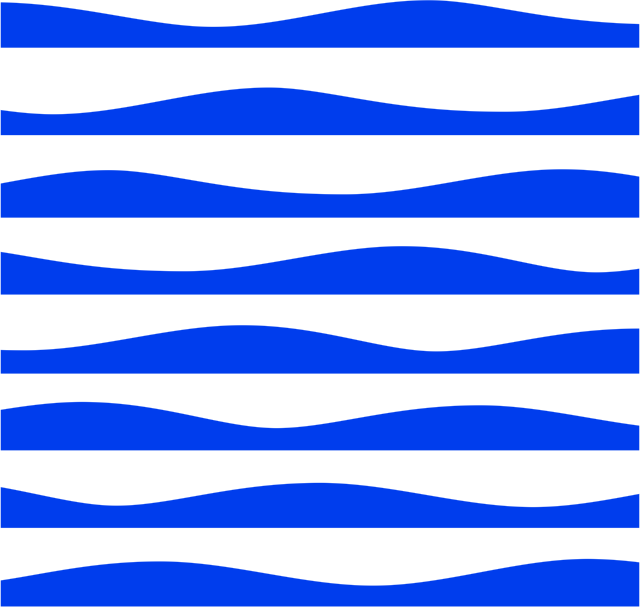
Write a Shadertoy shader that draws this pattern.

```glsl
const vec3 WHITE = vec3(1.0);
const vec3 BLUE = vec3(0.0, 0.24, 0.93);
const int ROWS = 8;
const float ROW_SHIFT = 0.25;   // the swell advances a quarter width per row
const float SIDE_MARGIN = 0.0012;

// Flat lower edge of each band, top to bottom
const float BASELINE[ROWS] = float[ROWS](
    0.9215, 0.7778, 0.642, 0.5155, 0.3855, 0.2593, 0.1317, 0.0025);

// Alternating crests and troughs: position, height, skew of the flank after it
const int KNOTS = 10;
const vec3 SWELL[KNOTS] = vec3[KNOTS](
    vec3(-0.013, 0.0748, -0.15), vec3(0.333, 0.0343, 0.0),
    vec3(0.670, 0.0782, 0.4),    vec3(1.039, 0.0384, 0.0),
    vec3(1.378, 0.0796, -0.2),   vec3(1.682, 0.0366, 0.25),
    vec3(2.000, 0.0741, 0.0),    vec3(2.333, 0.0343, 0.0),
    vec3(2.668, 0.0782, 0.0),    vec3(3.030, 0.0343, 0.0));

// Eased flank between two neighbouring extremes
float flank(float x, vec3 start, vec3 end) {
    float t = clamp((x - start.x) / (end.x - start.x), 0.0, 1.0);
    t += start.z * t * (1.0 - t);
    return mix(start.y, end.y, smoothstep(0.0, 1.0, t));
}

float swellHeight(float x) {
    float height = SWELL[0].y;
    for (int i = 0; i < KNOTS - 1; i++) {
        if (x >= SWELL[i].x) height = flank(x, SWELL[i], SWELL[i + 1]);
    }
    return height;
}

// Antialiased inside of a signed distance, positive inside
float coverage(float dist, float pixel) {
    return clamp(0.5 + dist / pixel, 0.0, 1.0);
}

float waveBand(vec2 uv, float baseline, float shift, float pixel) {
    float rise = uv.y - baseline;
    float crest = swellHeight(uv.x + shift);
    return coverage(rise, pixel) * coverage(crest - rise, pixel);
}

void mainImage(out vec4 fragColor, in vec2 fragCoord) {
    vec2 uv = fragCoord / iResolution.xy;
    vec2 pixel = 1.2 / iResolution.xy;

    // Stacked bands, each showing the next stretch of the same swell
    float ink = 0.0;
    for (int row = 0; row < ROWS; row++) {
        float shift = float(row) * ROW_SHIFT;
        ink = max(ink, waveBand(uv, BASELINE[row], shift, pixel.y));
    }

    // Thin white border at both sides
    ink *= coverage(min(uv.x, 1.0 - uv.x) - SIDE_MARGIN, pixel.x);

    fragColor = vec4(mix(WHITE, BLUE, ink), 1.0);
}
```
